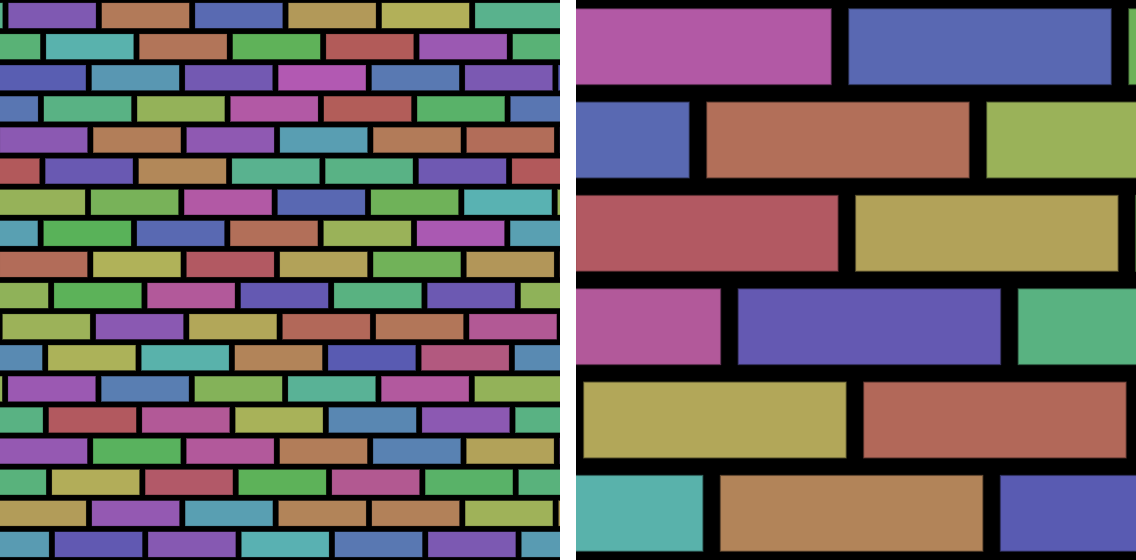
Left, the full canvas; right, a detail of the centre.
Write a Shadertoy shader that draws this pattern.

```glsl
const vec2 BRICK_COUNT = vec2(6.0, 18.0);   // repeats across and down
const float HALF_GAP = 1.0 / 192.0;         // half the mortar width, canvas units
const float ROW_JITTER = 0.065;             // largest row shift, in brick widths
const float EDGE_SOFTNESS = 0.0008;         // least edge blur, canvas units
const float COLOR_LOW = 0.35;               // weakest channel of a brick
const float COLOR_HIGH = 0.70;              // strongest channel of a brick
const vec3 MORTAR_COLOR = vec3(0.0);

float hash(vec2 p) {
    vec3 q = fract(p.xyx * vec3(0.1031, 0.1030, 0.0973));
    q += dot(q, q.yzx + 33.33);
    return fract((q.x + q.y) * q.z);
}

// Fully saturated hue squeezed into the muted brick range
vec3 brickColor(float hue) {
    vec3 wave = abs(mod(hue * 6.0 + vec3(0.0, 4.0, 2.0), 6.0) - 3.0) - 1.0;
    return mix(vec3(COLOR_LOW), vec3(COLOR_HIGH), clamp(wave, 0.0, 1.0));
}

float boxDistance(vec2 p, vec2 halfSize) {
    vec2 d = abs(p) - halfSize;
    return length(max(d, 0.0)) + min(max(d.x, d.y), 0.0);
}

void mainImage(out vec4 fragColor, in vec2 fragCoord) {
    vec2 uv = fragCoord / iResolution.y;
    vec2 grid = uv * BRICK_COUNT;

    // Running bond: half a brick on alternate rows, plus a small random shift
    float row = floor(grid.y);
    float stagger = 0.5 * (1.0 - mod(row, 2.0));
    float jitter = (hash(vec2(row, 71.0)) * 2.0 - 1.0) * ROW_JITTER;
    grid.x -= stagger + jitter;

    // Brick identity wraps so the wall tiles sideways
    vec2 cell = floor(grid);
    cell.x = mod(cell.x, BRICK_COUNT.x);
    vec2 local = (fract(grid) - 0.5) / BRICK_COUNT;

    // Sharp-cornered brick with a smoothed edge
    float dist = boxDistance(local, 0.5 / BRICK_COUNT - HALF_GAP);
    float blur = max(EDGE_SOFTNESS, 0.75 / iResolution.y);
    float brick = 1.0 - smoothstep(-blur, blur, dist);

    vec3 color = mix(MORTAR_COLOR, brickColor(hash(cell + 13.0)), brick);
    fragColor = vec4(color, 1.0);
}
```
